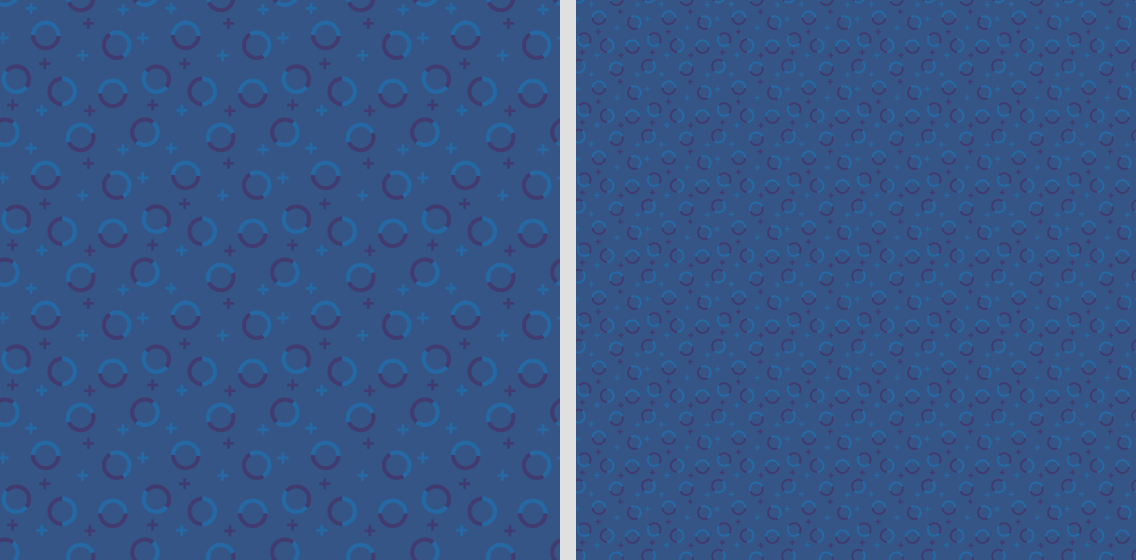
Left: one tile. Right: repeated 2 by 2.
A Shadertoy shader for this pattern:

```glsl
// Two-tone rings and small plus signs scattered on a flat blue ground.
// One square tile holds 7 rings and 9 plus signs, drawn by distance functions;
// offsets wrap around the tile, so it repeats without a seam.

#define REPEATS 4.0            // tiles across and down
#define TILE 192.0             // layout units per tile side
#define RING_RADIUS 17.4       // centre line of the ring band
#define RING_HALF_WIDTH 2.85
#define PLUS_REACH 7.6         // centre to arm tip
#define PLUS_HALF_WIDTH 1.9
#define PLUS_ROUNDING 0.6
#define GROUND vec3(0.208, 0.333, 0.529)
#define BLUE   vec3(0.145, 0.412, 0.643)
#define PURPLE vec3(0.251, 0.235, 0.439)

// Ring centre, and the angle in degrees its blue half faces
const vec3 RINGS[7] = vec3[7](
    vec3( 85.3,  66.7,   0.0), vec3(154.7,  64.0,  90.0),
    vec3( 22.5,  83.5, 232.0), vec3(110.7,   3.4, 111.0),
    vec3(  6.7,  10.7, -40.0), vec3(160.0, 130.0,  31.0),
    vec3( 62.7, 143.4,  88.0));

// Plus centre, and its tone: 1 blue, 0 purple
const vec3 PLUSES[9] = vec3[9](
    vec3(113.3, 116.0, 1.0), vec3( 57.3,  40.7, 1.0),
    vec3(168.7, 178.7, 1.0), vec3( 42.7, 180.7, 1.0),
    vec3(  4.0, 140.0, 1.0), vec3( 61.3, 104.7, 0.0),
    vec3(123.3,  40.0, 0.0), vec3( 17.3,  48.0, 0.0),
    vec3(121.3, 160.0, 0.0));

// Shortest offset from a centre on the wrapping tile
vec2 wrapOffset(vec2 p, vec2 centre) {
    vec2 d = p - centre;
    return d - TILE * floor(d / TILE + 0.5);
}

float ringDistance(vec2 d) {
    return abs(length(d) - RING_RADIUS) - RING_HALF_WIDTH;
}

float plusDistance(vec2 d) {
    d = abs(d);
    if (d.y > d.x) d = d.yx;
    vec2 q = d - vec2(PLUS_REACH, PLUS_HALF_WIDTH) + PLUS_ROUNDING;
    return length(max(q, 0.0)) + min(max(q.x, q.y), 0.0) - PLUS_ROUNDING;
}

// Antialiased fill of a signed distance
float coverage(float dist, float pixel) {
    return clamp(0.5 - dist / pixel, 0.0, 1.0);
}

void mainImage(out vec4 fragColor, in vec2 fragCoord) {
    vec2 p = fragCoord / iResolution.xy * REPEATS * TILE;
    float pixel = REPEATS * TILE / min(iResolution.x, iResolution.y);
    vec3 color = GROUND;

    // Rings, split in two halves across the centre
    for (int i = 0; i < 7; i++) {
        vec2 d = wrapOffset(p, RINGS[i].xy);
        float angle = radians(RINGS[i].z);
        float blueSide = coverage(-dot(d, vec2(cos(angle), sin(angle))), pixel);
        color = mix(color, mix(PURPLE, BLUE, blueSide), coverage(ringDistance(d), pixel));
    }

    // Plus signs
    for (int i = 0; i < 9; i++) {
        vec2 d = wrapOffset(p, PLUSES[i].xy);
        color = mix(color, mix(PURPLE, BLUE, PLUSES[i].z), coverage(plusDistance(d), pixel));
    }

    fragColor = vec4(color, 1.0);
}
```
